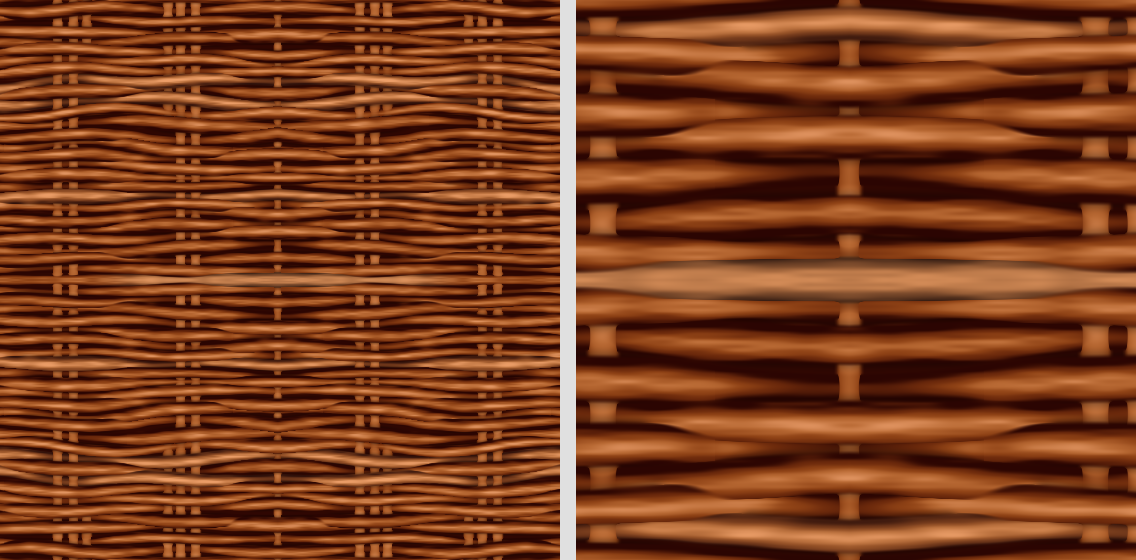
Left, the full canvas; right, a detail of the centre.
Write a WebGL 1 fragment shader that draws this texture.

```glsl
precision highp float;
// Woven wicker: horizontal canes pass in front of and behind upright stakes.
// One quarter is built from height-sorted rounded strands, then mirrored
// left-right and top-bottom so the panel tiles.
uniform vec2 u_resolution;

#define MIRROR vec2(0.496, 0.5)  // axes of symmetry
#define ROWS 54.0                // canes over the full height
#define STAKE_NEAR 0.160         // distance of stakes from the axis
#define STAKE_FAR 0.379
#define BAR_HALF 0.0095          // half width of one stake bar
#define WOBBLE 0.75              // cane waviness, in rows
#define CANE_HALF 0.64           // half width of a front cane, in rows
#define EDGE 0.13                // edge softness, in rows
#define GRAIN 0.20               // strength of the fibre streaks

const float PI = 3.14159265;
const vec3 SHADOW = vec3(0.17, 0.02, 0.006);
const vec3 BARK = vec3(0.42, 0.16, 0.045);
const vec3 CANE = vec3(0.56, 0.26, 0.085);
const vec3 TAN = vec3(0.72, 0.41, 0.20);
const vec3 SHEEN = vec3(0.88, 0.58, 0.38);
const vec3 DRY = vec3(0.76, 0.52, 0.34);

float hash(vec2 p) {
  return fract(sin(dot(p, vec2(12.99, 78.23))) * 4375.85);
}

float noise(vec2 p) {
  vec2 i = floor(p), f = fract(p);
  f = f * f * (3.0 - 2.0 * f);
  return mix(mix(hash(i), hash(i + vec2(1, 0)), f.x),
             mix(hash(i + vec2(0, 1)), hash(i + vec2(1, 1)), f.x), f.y);
}

// Wood colour from dark gap to bright sheen.
vec3 woodRamp(float tone) {
  vec3 c = mix(SHADOW, BARK, smoothstep(0.0, 0.33, tone));
  c = mix(c, CANE, smoothstep(0.28, 0.58, tone));
  c = mix(c, TAN, smoothstep(0.52, 0.80, tone));
  return mix(c, SHEEN, smoothstep(0.74, 1.0, tone));
}

// Rounded cross-section: 1 on the axis, 0 at the rim.
float roundProfile(float t) {
  return sqrt(max(1.0 - t * t, 0.0));
}

// Distance to the nearest stake bar; some groups gain a third bar higher up.
float stakeDistance(vec2 d) {
  float near = abs(abs(d.x - STAKE_NEAR) - 0.0135);
  float far = abs(abs(d.x - STAKE_FAR) - 0.0140);
  if (d.y > 0.28) near = min(near, abs(d.x - STAKE_NEAR - 0.036));
  if (d.y > 0.42) far = min(far, abs(d.x - STAKE_FAR + 0.038));
  return min(d.x + 0.002, min(near, far));
}

void main() {
  vec2 uv = gl_FragCoord.xy / u_resolution;
  vec2 d = abs(uv - MIRROR);
  float soft = max(EDGE, ROWS / u_resolution.y);

  // Rows share a gentle drift that vanishes at both mirror lines.
  float drift = (noise(vec2(d.x * 6.0, d.y * 9.0)) - 0.5) * sin(d.y * 2.0 * PI);
  float y = d.y * ROWS + drift * 1.3;
  float firstRow = floor(y + 0.5);

  // Weave phase: a whole number at each stake group.
  float phase = d.x < STAKE_NEAR ? d.x / STAKE_NEAR
    : 1.0 + (d.x - STAKE_NEAR) / (STAKE_FAR - STAKE_NEAR);
  float group = floor(phase + 0.5);

  float fibre = noise(vec2(d.x * 45.0, d.y * 380.0)) - 0.5;
  float mottling = noise(d * vec2(34.0, 120.0) + 7.0) - 0.5;

  // Upright stakes over the dark interior
  float bar = stakeDistance(d) / BAR_HALF;
  float barCover = 1.0 - smoothstep(0.75, 1.2, bar);
  float barTone = 0.40 + 0.36 * roundProfile(bar) + GRAIN * mottling;
  vec3 color = mix(woodRamp(0.05), woodRamp(barTone), barCover);
  float height = mix(-1.5, 0.05 + 0.2 * roundProfile(bar), barCover);

  // Canes, blended by height
  for (int k = -2; k <= 2; k++) {
    float row = firstRow + float(k);
    if (row < 0.0) continue;
    float seed = hash(vec2(row, 3.7));
    float middle = step(row, 0.5);
    float wave = noise(vec2(d.x * 7.0 + seed * 31.0, row * 5.3)) - 0.5;
    float center = row + WOBBLE * wave * (1.0 - middle);
    float shift = (hash(vec2(row, 9.1)) - 0.5) * 0.26;
    float depth = cos(PI * (phase + row + shift));
    // Tight crossings keep the passing cane close to the surface.
    float slack = mix(0.55, 1.0, hash(vec2(row * 1.7, group + 5.0)));
    depth *= depth < 0.0 ? slack : 1.0;
    depth = mix(depth, 0.75 - 1.1 * smoothstep(0.24, 0.42, d.x), middle);

    float halfWidth = CANE_HALF * mix(0.66, 1.0, smoothstep(-1.0, 0.3, depth));
    halfWidth *= 0.84 + 0.32 * noise(vec2(d.x * 6.0 + row * 3.1, seed * 20.0));
    float t = (y - center) / halfWidth;
    float profile = roundProfile(t);
    float cover = 1.0 - smoothstep(1.0 - soft, 1.0 + soft, abs(t));
    float caneHeight = depth * 0.65 + profile * 0.6;

    // Front canes cast a narrow shade on what lies below them.
    float shade = smoothstep(0.75, 1.5, abs(t));
    color *= mix(1.0, 0.62 + 0.38 * shade, smoothstep(0.0, 0.7, depth)
      * smoothstep(-0.1, 0.1, caneHeight - height));

    // The lit ridge sits a little toward the outer side.
    float ridge = max(1.0 - (t - 0.15) * (t - 0.15), 0.0);
    float tone = 0.02 + 0.76 * ridge * ridge + 0.18 * (seed - 0.5);
    tone += GRAIN * (fibre + mottling) + 0.07 * depth;
    tone *= mix(0.3, 1.0, smoothstep(-0.95, -0.3, depth));
    float dry = max(middle * (1.0 - smoothstep(0.20, 0.36, d.x)),
      0.5 * step(0.86, seed));
    vec3 wood = mix(woodRamp(tone), DRY * (0.3 + tone), dry * 0.7);
    float visible = cover * smoothstep(-0.15, 0.15, caneHeight - height);
    color = mix(color, wood, visible);
    height = mix(height, caneHeight, visible);
  }
  gl_FragColor = vec4(color, 1.0);
}
```
